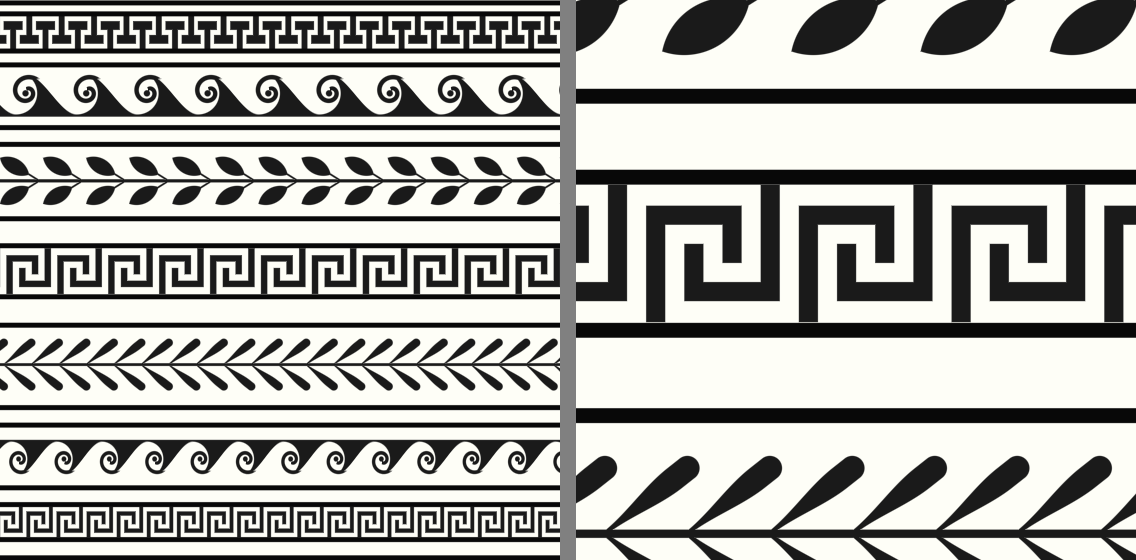
Left: the whole. Right: its middle third, enlarged.
Write a Shadertoy shader that draws this pattern.

```glsl
const float SIZE = 768.0; // design units across the canvas, y running down
const vec3 PAPER = vec3(0.995, 0.995, 0.97);
const vec3 RULE_INK = vec3(0.03);
const vec3 MOTIF_INK = vec3(0.10);
const float RULES[16] = float[16](4.0, 19.0, 70.0, 89.0, 175.0, 198.0, 300.0, 337.0,
                                  407.0, 446.0, 559.0, 583.0, 669.0, 692.0, 740.0, 765.0);

float repeatCentered(float x, float period) {
    return mod(x + 0.5 * period, period) - 0.5 * period;
}

float box(vec2 p, vec2 lo, vec2 hi) {
    vec2 d = abs(p - 0.5 * (lo + hi)) - 0.5 * (hi - lo);
    return length(max(d, 0.0)) + min(max(d.x, d.y), 0.0);
}

// Segment whose half width grows from ra to rb
float taper(vec2 p, vec2 a, vec2 b, float ra, float rb) {
    vec2 ab = b - a;
    float h = clamp(dot(p - a, ab) / dot(ab, ab), 0.0, 1.0);
    return length(p - a - ab * h) - mix(ra, rb, smoothstep(0.0, 0.85, h));
}

// Pointed leaf: overlap of two equal discs
float almond(vec2 p, vec2 a, vec2 b, float halfWidth) {
    vec2 axis = normalize(b - a);
    vec2 q = p - 0.5 * (a + b);
    q = vec2(abs(dot(q, vec2(-axis.y, axis.x))), dot(q, axis));
    float halfLength = 0.5 * length(b - a);
    float offset = (halfLength * halfLength - halfWidth * halfWidth) / (2.0 * halfWidth);
    return length(q + vec2(offset, 0.0)) - offset - halfWidth;
}

// Interlocked square hooks on an 8 by 7 grid
float keyFret(vec2 p, float top, vec2 cell, float startX) {
    vec2 q = (p - vec2(startX, top)) / cell;
    q.x = mod(q.x + 0.5, 8.0) - 0.5;
    float rising = min(box(q, vec2(0, 1), vec2(1, 7.1)), box(q, vec2(0, 1), vec2(5, 2)));
    rising = min(rising, box(q, vec2(4, 1), vec2(5, 4)));
    float hanging = min(box(q, vec2(6, -0.1), vec2(7, 6)), box(q, vec2(2, 5), vec2(7, 6)));
    hanging = min(hanging, box(q, vec2(2, 3), vec2(3, 6)));
    return min(rising, hanging) * min(cell.x, cell.y);
}

// Upright and inverted T shapes in turn
float teeFret(vec2 p, float top, float startX, float period) {
    vec2 q = vec2(abs(repeatCentered(p.x - startX, period)), p.y - top);
    float upright = min(box(q, vec2(-13, 7), vec2(13, 19)), box(q, vec2(-4, 7), vec2(4, 46)));
    q.x = 0.5 * period - q.x;
    float inverted = min(box(q, vec2(-13, 26), vec2(13, 38)), box(q, vec2(-4, -1), vec2(4, 38)));
    return min(upright, inverted);
}

// Running wave: height 0 at the crest, 57 at the base
float wave(vec2 p, float period) {
    float u = mod(p.x + 15.0, period) - 15.0;
    float slope = (103.0 - 103.0 + 54.0 * smoothstep(0.0, 68.0, u) - p.y) * 0.78;
    float hollow = 29.0 - length(vec2(u + 15.0, p.y - 25.0));
    float body = max(max(slope, hollow), p.y - 57.0);
    if (u < 0.0) body = max(body, 25.0 - p.y);

    // Curl winding inwards from the crest
    vec2 q = vec2(repeatCentered(p.x, period), p.y - 23.0);
    float turn = atan(-q.x, -q.y);
    float curl = length(q - vec2(-2.0, 2.0)) - 4.3;
    for (int i = 0; i < 2; i++) {
        float t = turn + 6.28319 * float(i);
        float d = abs(length(q) - (20.0 - 2.55 * t)) - 3.1;
        curl = min(curl, max(d, max(-0.7 - t, t - 6.5) * 8.0));
    }
    return min(body, curl);
}

float leafGarland(vec2 p, float stemY, float period) {
    vec2 q = vec2(mod(p.x, period), abs(p.y - stemY));
    float d = q.y - 2.2;
    for (int i = -1; i <= 1; i++) {
        vec2 r = q - vec2(float(i) * period, 0.0);
        d = min(d, almond(r, vec2(0, 31.5), vec2(40, 8.5), 10.5));
        d = min(d, taper(r, vec2(38, 10), vec2(54, 0), 1.2, 1.2));
    }
    return d;
}

float budGarland(vec2 p, float stemY, float startX, float period) {
    vec2 q = vec2(mod(p.x - startX, period), abs(p.y - stemY));
    float d = q.y - 1.9;
    for (int i = -1; i <= 1; i++) {
        vec2 r = q - vec2(float(i) * period, 0.0);
        d = min(d, taper(r, vec2(0, 0), vec2(38, 30), 0.9, 5.6));
    }
    return d;
}

void mainImage(out vec4 fragColor, in vec2 fragCoord) {
    vec2 p = fragCoord / iResolution.xy * SIZE;
    p.y = SIZE - p.y;
    float soft = 0.8 * SIZE / iResolution.y;

    float rules = SIZE;
    for (int i = 0; i < 16; i++) rules = min(rules, abs(p.y - RULES[i]) - 3.4);

    // Ornament bands from top to bottom
    float motif = teeFret(p, 22.0, 18.0, 44.4);
    motif = min(motif, wave(p - vec2(37, 103), 83.25));
    motif = min(motif, leafGarland(p, 248.0, 59.08));
    motif = min(motif, keyFret(p, 341.3, vec2(8.727), 8.8));
    motif = min(motif, budGarland(p, 500.0, 5.0, 37.7));
    vec2 flipped = vec2(p.x - 27.0, 650.0 - p.y) / vec2(0.747, 0.82);
    motif = min(motif, wave(flipped, 83.25) * 0.78);
    motif = min(motif, keyFret(p, 695.5, vec2(5.16, 5.86), -5.0));

    vec3 color = mix(PAPER, MOTIF_INK, 1.0 - smoothstep(-soft, soft, motif));
    color = mix(color, RULE_INK, 1.0 - smoothstep(-soft, soft, rules));
    fragColor = vec4(color, 1.0);
}
```
